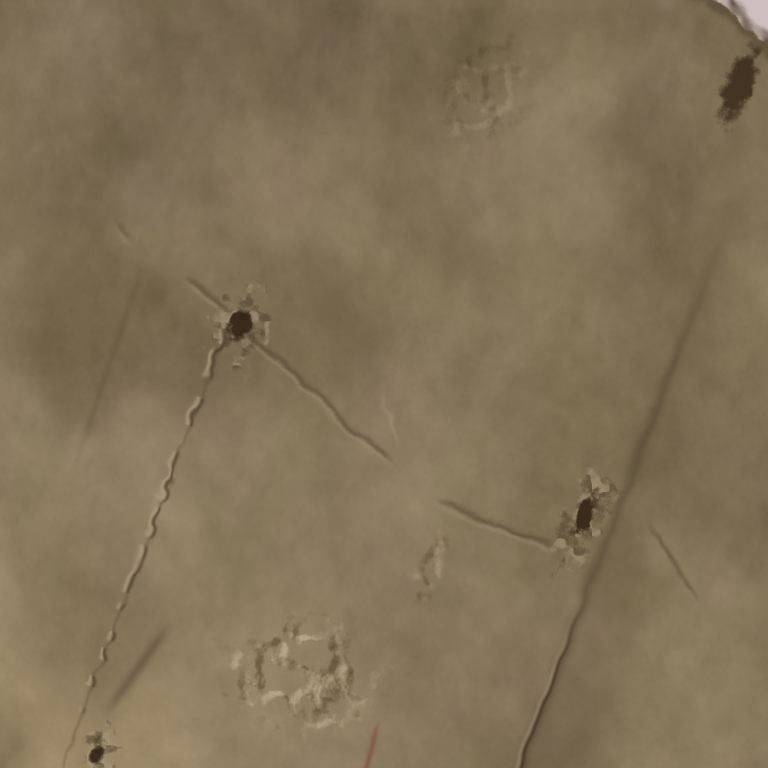
A Shadertoy shader for this texture:

```glsl
const vec3 OLIVE = vec3(0.475, 0.418, 0.312);
const vec3 WARM_GREY = vec3(0.515, 0.448, 0.362);
const vec3 SAND = vec3(0.62, 0.55, 0.41);
const vec3 CHIP = vec3(0.68, 0.61, 0.50);
const vec3 SHADOW = vec3(0.29, 0.235, 0.165);
const vec3 PIT = vec3(0.19, 0.13, 0.08);
const vec3 PALE = vec3(0.80, 0.75, 0.74);
const vec2 GRAIN_DIR = vec2(0.36, 0.933);

float hash(vec2 p) {
    vec3 q = fract(vec3(p.xyx) * 0.1031);
    q += dot(q, q.yzx + 33.33);
    return fract((q.x + q.y) * q.z);
}

float noise(vec2 p) {
    vec2 i = floor(p), f = fract(p);
    f = f * f * f * (f * (f * 6.0 - 15.0) + 10.0);
    float low = mix(hash(i), hash(i + vec2(1, 0)), f.x);
    float high = mix(hash(i + vec2(0, 1)), hash(i + vec2(1, 1)), f.x);
    return mix(low, high, f.y);
}

float fbm(vec2 p) {
    float sum = 0.0, amp = 0.5;
    for (int i = 0; i < 5; i++) {
        sum += amp * noise(p);
        p = mat2(1.6, 1.2, -1.2, 1.6) * p + 7.3;
        amp *= 0.5;
    }
    return sum;
}

float bell(float x, float width) { return exp(-x * x / (width * width)); }

float span(float t, float fade) {
    return smoothstep(0.0, fade, t) * smoothstep(1.0, 1.0 - fade, t);
}

// x: signed distance to the line, y: position from a (0) to b (1)
vec2 lineCoords(vec2 p, vec2 a, vec2 b) {
    vec2 d = b - a;
    return vec2(dot(p - a, normalize(vec2(-d.y, d.x))), dot(p - a, d) / dot(d, d));
}

float streak(vec2 p, vec2 a, vec2 b, float width) {
    vec2 q = lineCoords(p, a, b);
    return bell(q.x, width) * span(q.y, 0.3);
}

// Ragged spot, elongated along the grain direction
float spot(vec2 p, vec2 centre, vec2 size, float ragged) {
    vec2 d = p - centre;
    vec2 q = vec2(dot(d, vec2(GRAIN_DIR.y, -GRAIN_DIR.x)), dot(d, GRAIN_DIR)) / size;
    float r = length(q) + ragged * (fbm(p * 75.0) - 0.5);
    return smoothstep(1.2, 0.55, r);
}

float flakes(vec2 p) { return smoothstep(0.47, 0.62, fbm(p * vec2(34.0, 27.0))); }

float emboss(vec2 p) {
    vec2 toLight = vec2(-0.004, 0.003);
    return flakes(p + toLight) - flakes(p - toLight);
}

vec3 plaster(vec2 p) {
    vec2 warped = p + 0.08 * vec2(fbm(p * 5.0), fbm(p * 5.0 + 19.0));
    float cloud = fbm(warped * vec2(6.5, 5.0)) - 0.48;
    float stain = fbm(warped * vec2(9.0, 6.0) + 31.0) - 0.48;
    float fine = fbm(p * vec2(48.0, 36.0)) - 0.48;
    float grain = noise(p * 190.0) - 0.5;
    float lowerLeft = smoothstep(0.65, -0.25, p.x * 0.7 + p.y * 0.8);
    float grey = clamp(0.35 + 0.7 * lowerLeft + 1.5 * stain, 0.0, 1.0);
    vec3 col = mix(OLIVE, WARM_GREY, grey);
    col = mix(col, SAND, 0.55 * bell(length((p - vec2(0.08, 0.04)) * vec2(0.8, 1.0)), 0.23));
    col += vec3(1.0, 0.97, 0.86) * (0.19 * cloud + 0.05 * fine + 0.009 * grain);
    return col + vec3(0.016, 0.014, 0.006) * (1.0 - p.y);
}

vec3 hairCracks(vec3 col, vec2 p) {
    // Long sagging diagonal crack
    float t = (p.x - 0.143) / 0.587;
    float path = mix(0.714, 0.29, t) - 0.05 * sin(3.1416 * t * t);
    float d = (p.y - path) * 0.8 + 0.022 * (fbm(p * 18.0) - 0.48);
    float strength = span(t, 0.04) * smoothstep(0.28, 0.58, noise(vec2(t * 9.0, 4.0)));
    col = mix(col, SHADOW, 0.42 * strength * bell(d, 0.0045));
    col = mix(col, CHIP, 0.30 * strength * bell(d + 0.006, 0.0035));
    // Short branches and soft scratches
    vec2 bent = p + 0.025 * (vec2(fbm(p * 17.0), fbm(p * 17.0 + 8.0)) - 0.48);
    float branch = streak(bent, vec2(0.84, 0.33), vec2(0.92, 0.21), 0.003);
    col = mix(col, SHADOW, 0.4 * branch);
    col = mix(col, CHIP, 0.3 * streak(bent, vec2(0.50, 0.50), vec2(0.52, 0.42), 0.003));
    col = mix(col, SHADOW, 0.20 * streak(p, vec2(0.195, 0.68), vec2(0.09, 0.37), 0.005));
    col = mix(col, SHADOW, 0.40 * streak(p, vec2(0.23, 0.20), vec2(0.13, 0.06), 0.007));
    return mix(col, vec3(0.46, 0.24, 0.16), 0.45 * streak(p, vec2(0.495, 0.07), vec2(0.47, -0.03), 0.004));
}

vec3 seams(vec3 col, vec2 p) {
    // Crumbling left joint
    vec2 q = lineCoords(p, vec2(0.295, 0.575), vec2(0.075, -0.01));
    q.x += 0.009 * (noise(p * 65.0) - 0.5);
    float on = span(q.y, 0.03);
    float crumbs = smoothstep(0.42, 0.68, noise(vec2(q.y * 48.0, 2.0)));
    col = mix(col, SHADOW, on * (0.25 + 0.45 * crumbs) * bell(q.x - 0.002, 0.003));
    col = mix(col, CHIP, 0.7 * on * crumbs * bell(q.x + 0.003, 0.003));
    // Shaded right joint, sharper toward the bottom
    q = lineCoords(p, vec2(0.96, 0.75), vec2(0.673, -0.01));
    q.x += 0.005 * (noise(p * 38.0) - 0.5);
    on = smoothstep(0.0, 0.35, q.y);
    col = mix(col, SHADOW, 0.38 * on * bell(q.x, 0.008));
    col = mix(col, SHADOW, 0.16 * on * smoothstep(-0.002, 0.003, q.x) * exp(-max(q.x, 0.0) * 22.0));
    float crisp = smoothstep(0.65, 0.85, q.y);
    col = mix(col, PIT, 0.5 * crisp * bell(q.x, 0.0025));
    return mix(col, CHIP, 0.4 * crisp * bell(q.x + 0.005, 0.003));
}

vec3 pit(vec3 col, vec2 p, vec2 centre, vec2 size) {
    float rim = spot(p, centre, size * 1.9, 2.2);
    float chips = smoothstep(0.5, 0.7, noise(p * 85.0));
    col = mix(col, mix(SHADOW, CHIP, chips), 0.5 * rim);
    return mix(col, PIT, 0.9 * spot(p, centre, size, 1.6));
}

void mainImage(out vec4 fragColor, in vec2 fragCoord) {
    vec2 p = fragCoord / iResolution.xy;
    vec3 col = hairCracks(plaster(p), p);

    // Flaking patches
    float flaking = spot(p, vec2(0.39, 0.125), vec2(0.10, 0.07), 0.8);
    flaking += 0.6 * spot(p, vec2(0.56, 0.26), vec2(0.016, 0.05), 0.8);
    flaking += 0.4 * spot(p, vec2(0.63, 0.88), vec2(0.05, 0.08), 0.8);
    col += 0.14 * flaking * emboss(p);

    col = seams(col, p);
    col = pit(col, p, vec2(0.314, 0.577), vec2(0.015, 0.022));
    col = pit(col, p, vec2(0.762, 0.328), vec2(0.012, 0.030));
    col = pit(col, p, vec2(0.128, 0.020), vec2(0.011, 0.017));
    col = mix(col, PIT, 0.75 * spot(p, vec2(0.963, 0.885), vec2(0.019, 0.050), 1.3));

    // Broken corner
    float corner = dot(p - vec2(0.93, 1.0), vec2(0.68, 0.73)) + 0.018 * (fbm(p * 40.0) - 0.5);
    col = mix(col, SHADOW, 0.5 * bell(corner + 0.004, 0.008));
    vec3 broken = mix(mix(SHADOW, PALE, noise(p * 70.0)), PALE, smoothstep(0.012, 0.022, corner));
    col = mix(col, broken, smoothstep(-0.001, 0.003, corner));
    fragColor = vec4(clamp(col, 0.0, 1.0), 1.0);
}
```
